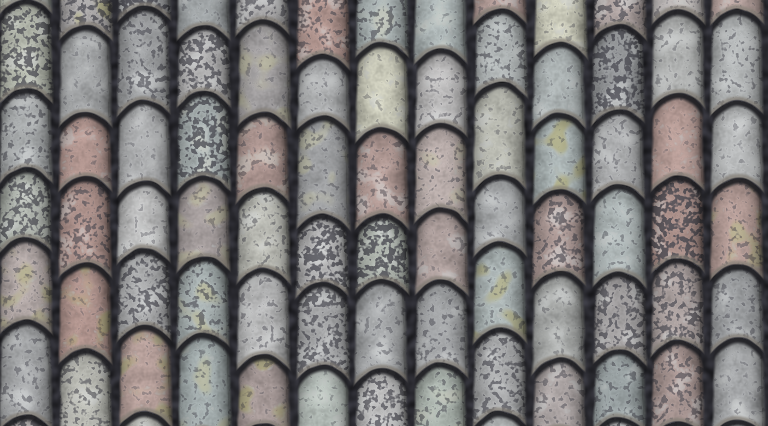
Write a Shadertoy shader that draws this texture.

```glsl
// Weathered clay barrel-tile roof: columns of overlapping, arched, lichen-speckled grey tiles.

#define COLUMNS 12.95     // tile columns across the canvas
#define ROW_PITCH 1.35    // mean exposed tile length, in column widths
#define ROW_JITTER 0.28   // length variation, in rows
#define COLUMN_SLIP 0.5   // stagger between columns, in rows
#define ARCH 1.35         // curvature of the tile ends
#define HALF_WIDTH 0.445  // half width at the lower end
#define TAPER 0.035       // narrowing towards the upper end
#define RIM 0.085         // thickness of the worn lower lip
#define SHADOW 0.085      // thickness of the shadow under a lip
#define SOFTNESS 0.035    // edge blur
#define SPECKLE 10.0      // speckle frequency

const vec3 GAP_DARK   = vec3(0.14, 0.14, 0.16);
const vec3 SOOT       = vec3(0.27, 0.27, 0.30);
const vec3 GREY_DEEP  = vec3(0.61, 0.62, 0.63);
const vec3 GREY_PALE  = vec3(0.77, 0.77, 0.77);
const vec3 PINK_CLAY  = vec3(0.70, 0.57, 0.54);
const vec3 CREAM      = vec3(0.79, 0.79, 0.71);
const vec3 BLUE_GREEN = vec3(0.62, 0.68, 0.68);
const vec3 LICHEN     = vec3(0.80, 0.81, 0.81);
const vec3 MOSS       = vec3(0.62, 0.60, 0.38);
const vec3 LIP        = vec3(0.46, 0.44, 0.41);

vec2 hash2(vec2 p) {
    vec3 q = fract(p.xyx * vec3(0.1031, 0.1030, 0.0973));
    q += dot(q, q.yzx + 33.33);
    return fract((q.xx + q.yz) * q.zy);
}

float corner(vec2 cell, vec2 offset) {
    return dot(hash2(cell) * 2.0 - 1.0, offset);
}

// Gradient noise, roughly -0.7 to 0.7
float noise(vec2 p) {
    vec2 i = floor(p), f = fract(p), u = f * f * (3.0 - 2.0 * f), e = vec2(1, 0);
    return 1.4 * mix(mix(corner(i, f), corner(i + e, f - e), u.x),
                     mix(corner(i + e.yx, f - e.yx), corner(i + 1.0, f - 1.0), u.x), u.y);
}

// Height of the lower end of a tile, in rows
float rowEdge(vec2 id) {
    return id.y + ROW_JITTER * hash2(id + 11.0).x;
}

// Clay tint, soot, lichen and moss of one tile
vec3 tileColor(vec2 id, vec2 p) {
    vec2 tone = hash2(id + 37.0), wear = hash2(id + 71.0);
    vec3 color = mix(GREY_DEEP, GREY_PALE, tone.x);
    color = mix(color, PINK_CLAY, 0.85 * smoothstep(0.68, 0.95, tone.y));
    color = mix(color, CREAM, 0.8 * (1.0 - smoothstep(0.06, 0.2, tone.y)));
    color = mix(color, BLUE_GREEN, 0.6 * smoothstep(0.5, 0.9, wear.y) * step(tone.y, 0.6));

    vec2 q = p + id * 7.0;
    float blotch = noise(q * 3.0);
    float speck = noise(q * SPECKLE) + 0.6 * noise(q * SPECKLE * 2.1);
    float dirt = wear.x * wear.x;
    color *= 1.0 + 0.16 * blotch + 0.12 * speck;
    color = mix(color, LICHEN, 0.5 * smoothstep(0.1, 0.55, blotch - 0.5 * speck));
    color = mix(color, MOSS, 0.6 * smoothstep(0.8, 1.0, wear.y) * smoothstep(0.0, 0.4, blotch));
    float soot = smoothstep(0.0, 0.4, speck + 0.3 * blotch + 0.5 * dirt - 0.26);
    return mix(color, SOOT, soot * mix(0.4, 0.85, dirt));
}

void mainImage(out vec4 fragColor, in vec2 fragCoord) {
    // One unit is one column width
    vec2 p = fragCoord * COLUMNS / iResolution.x + vec2(0.06, 0.0);
    float soft = max(SOFTNESS, 1.5 * COLUMNS / iResolution.x);
    float wobble = 0.02 * noise(p * 4.0);

    // Find the tile between two jittered arches
    float column = floor(p.x);
    float x = p.x - column - 0.5;
    float row = (p.y + ARCH * x * x + wobble) / ROW_PITCH
              - COLUMN_SLIP * hash2(vec2(column, 5.0)).y + 0.4;
    vec2 id = vec2(column, floor(row));
    if (row < rowEdge(id)) id.y -= 1.0;
    float lower = rowEdge(id), upper = rowEdge(id + vec2(0, 1));
    float toDistance = ROW_PITCH / length(vec2(1.0, 2.0 * ARCH * x));
    float aboveLip = (row - lower) * toDistance;
    float belowNext = (upper - row) * toDistance;

    // Tapered barrel, lit slightly from the left
    float along = (row - lower) / (upper - lower);
    float halfWidth = HALF_WIDTH - TAPER * along + wobble;
    float side = x + 0.045 * (hash2(id + 23.0).y - 0.5);
    float s = clamp(side / halfWidth + 0.1, -1.0, 1.0);
    float shade = mix(0.5, 1.04, sqrt(1.0 - s * s));
    vec3 color = tileColor(id, p) * shade;

    // Worn lip, and the shadow cast by the tile above
    float lip = 1.0 - smoothstep(RIM * 0.5, RIM * 1.3, aboveLip);
    color = mix(color, LIP * (0.75 + 0.35 * shade), 0.7 * lip);
    float shadow = 1.0 - smoothstep(SHADOW * 0.5, SHADOW * 1.5, belowNext);
    color = mix(color, GAP_DARK, 0.92 * shadow);
    color *= 1.0 - 0.18 * (1.0 - smoothstep(0.0, 0.35, belowNext));

    // Dark channels between columns
    vec3 gap = GAP_DARK * (1.15 + 0.7 * noise(p * 7.0));
    float cover = smoothstep(-soft, soft, halfWidth - abs(side)) * smoothstep(0.0, soft, aboveLip);
    fragColor = vec4(mix(gap, color, cover), 1.0);
}
```
